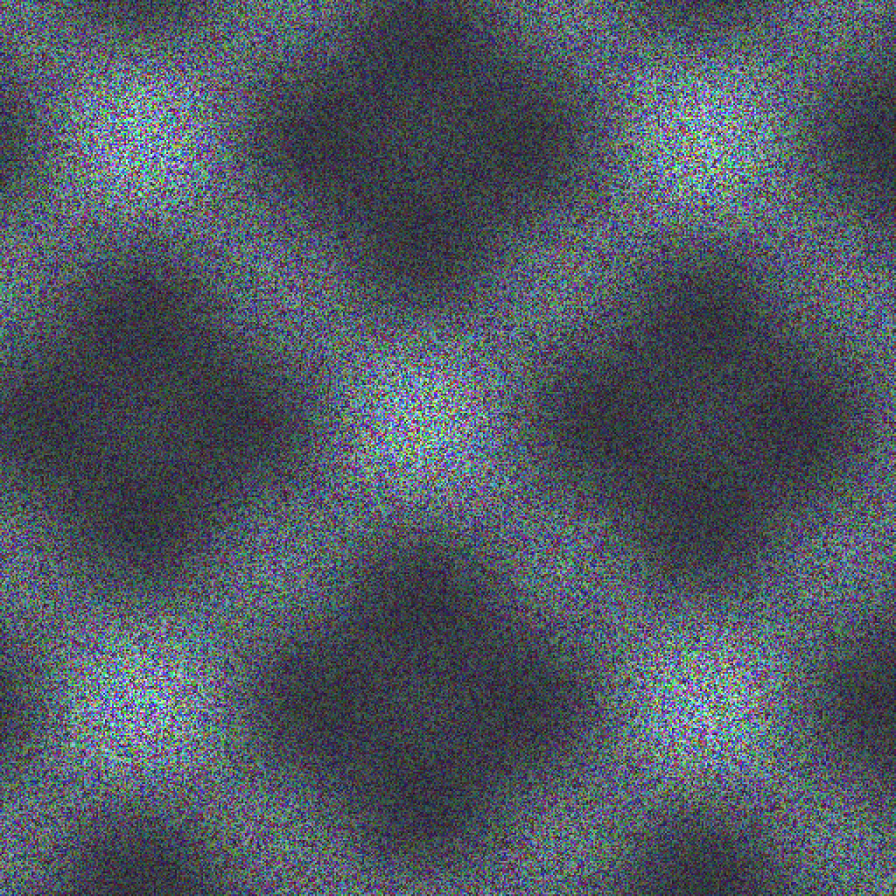
This texture is drawn by a WebGL 2 fragment shader. Its source:

```glsl
#version 300 es
precision highp float;
// Fine coloured grain whose strength swells and fades in a soft diagonal lattice of glows.

#define GRAIN_CELLS 512.0                  // grains across the canvas
#define WAVE_RATE 10.0                     // angular rate of the broad wave
#define DETAIL_WEIGHT 0.5                  // share of the doubled wave
#define SWELL 0.6                          // how strongly the waves drive the grain
#define FLOOR_COLOR vec3(0.09, 0.07, 0.10) // darkest grain
#define GRAIN_COLOR vec3(0.44, 0.54, 0.56) // mean range of the grain per channel

uniform vec2 u_resolution;
out vec4 fragColor;

// Three independent random values in 0..1 for one grid cell.
vec3 hashCell(vec2 cell) {
    uvec3 v = uvec3(ivec3(ivec2(cell) + 4096, 17));
    v = v * 1664525u + 1013904223u;
    v.x += v.y * v.z;
    v.y += v.z * v.x;
    v.z += v.x * v.y;
    v ^= v >> 16u;
    v.x += v.y * v.z;
    v.y += v.z * v.x;
    v.z += v.x * v.y;
    return vec3(v >> 8u) / 16777216.0;
}

// Square grains, with borders blended over one screen pixel.
vec3 grain(vec2 uv, float pixelSize) {
    vec2 p = uv * GRAIN_CELLS - 0.5;
    vec2 cell = floor(p);
    float blendWidth = min(pixelSize * GRAIN_CELLS, 1.0);
    vec2 t = clamp((fract(p) - 0.5) / blendWidth + 0.5, 0.0, 1.0);
    vec3 lower = mix(hashCell(cell), hashCell(cell + vec2(1.0, 0.0)), t.x);
    vec3 upper = mix(hashCell(cell + vec2(0.0, 1.0)), hashCell(cell + 1.0), t.x);
    return mix(lower, upper, t.y);
}

// Two layered sine products: broad glows and their doubled overtone.
float waves(vec2 uv) {
    vec2 phase = WAVE_RATE * vec2(uv.x, 1.0 - uv.y);
    vec2 broad = sin(phase);
    vec2 detail = cos(2.0 * phase);
    return broad.x * broad.y + DETAIL_WEIGHT * detail.x * detail.y;
}

void main() {
    float side = min(u_resolution.x, u_resolution.y);
    vec2 uv = gl_FragCoord.xy / side;
    float strength = 1.0 + SWELL * waves(uv);
    vec3 color = FLOOR_COLOR + GRAIN_COLOR * strength * grain(uv, 1.0 / side);
    fragColor = vec4(clamp(color, 0.0, 1.0), 1.0);
}
```
